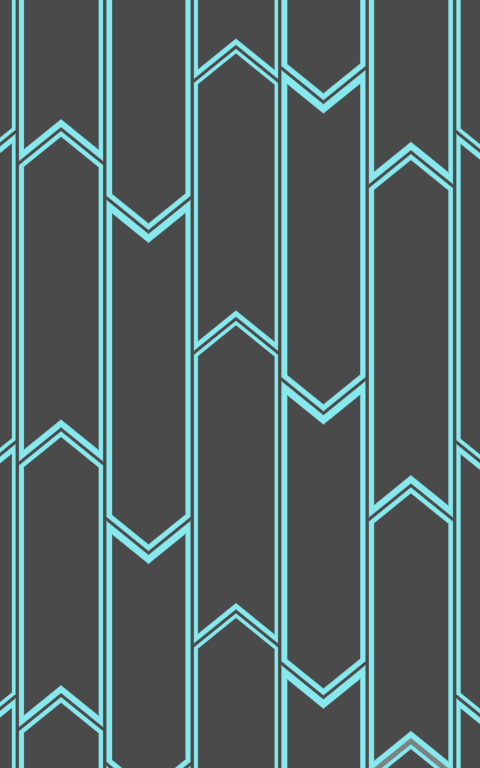
Reproduce this pattern procedurally as a Shadertoy shader.

```glsl
// Heights of the three chevron tips in each of the six columns
const vec3 TIPS[6] = vec3[6](
    vec3(0.784, 0.380, 0.049), vec3(0.832, 0.441, 0.095),
    vec3(0.698, 0.280, -0.039), vec3(0.939, 0.585, 0.204),
    vec3(0.867, 0.462, 0.092), vec3(0.802, 0.368, 0.035));

// Stroke width of each column
const float STROKES[6] = float[6](0.0052, 0.0061, 0.0070, 0.0049, 0.0073, 0.0064);

void mainImage(out vec4 fragColor, in vec2 fragCoord)
{
    vec2 p = fragCoord / iResolution.y;
    float soft = 0.65 / iResolution.y + 0.0002;

    // Column index and offset from the column axis
    const float pitch = 0.1139;
    float cell = (p.x - 0.0225) / pitch;
    int column = int(mod(floor(cell) + 1.0, 6.0));
    float x = (fract(cell) - 0.5) * pitch;
    float direction = column % 2 == 1 ? 1.0 : -1.0;
    float stroke = STROKES[column];

    // Distance inside the panel outline, and inside its inner fill
    float outline = 0.5 * pitch - 0.0022 - abs(x);
    float fill = outline - stroke + 0.0004 * sign(x);
    float wornGap = 0.0;

    // Chevron gaps cut the column; the stroke on the pointed side is heavier
    for (int i = 0; i < 3; i++) {
        float d = ((p.y - TIPS[column][i]) * direction + 0.81 * abs(x)) * 0.777;
        float edge = abs(d) - 0.0020;
        outline = min(outline, edge);
        fill = min(fill, edge - stroke * (d > 0.0 ? 1.3 : 0.95));
        if (column == 5 && i == 2)
            wornGap = 1.0 - smoothstep(-soft, soft, edge - 0.0012);
    }

    // Cyan border between the dark gap and the dark fill
    float border = smoothstep(-soft, soft, outline) * (1.0 - smoothstep(-soft, soft, fill));
    vec3 color = mix(vec3(0.29), vec3(0.53, 0.91, 0.93), border);
    color = mix(color, vec3(0.48, 0.51, 0.51), wornGap * step(abs(x), 0.5 * pitch - 0.0022));
    fragColor = vec4(color, 1.0);
}
```
